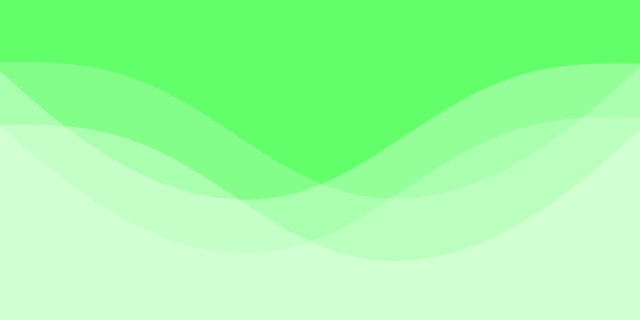
A Shadertoy shader for this background:

```glsl
#define BASE_GREEN vec3(0.39, 1.0, 0.42)
#define FAINT_VEIL 0.20
#define STRONG_VEIL 0.31
#define CREST vec2(0.035, 0.806)
#define TROUGH vec2(0.616, 0.380)
#define RISE_RATE 2.99
#define RISE_HEIGHT vec2(0.698, 0.682)
#define LAYER_DROP vec2(0.195, 0.167)
#define MIRROR_DROP 0.004

const float PI = 3.14159265;

// Height of a wave that eases from crest to trough, then sweeps upward
float waveHeight(float x, float riseHeight) {
    if (x > TROUGH.x) {
        return TROUGH.y + riseHeight * (1.0 - cos(RISE_RATE * (x - TROUGH.x)));
    }
    float s = (x - CREST.x) / (TROUGH.x - CREST.x);
    float phase = s - 0.5 * s * (1.0 - s) * (1.0 - s);
    return mix(CREST.y, TROUGH.y, 0.5 - 0.5 * cos(PI * phase));
}

// Antialiased coverage of the area below a curve
float below(float y, float height) {
    float d = height - y;
    return smoothstep(-0.6, 0.6, d / max(fwidth(d), 1e-5));
}

void mainImage(out vec4 fragColor, in vec2 fragCoord) {
    vec2 uv = fragCoord / iResolution.xy;

    // One wave and its mirrored partner
    float wave = waveHeight(uv.x, RISE_HEIGHT.x);
    float mirrored = waveHeight(1.0 - uv.x, RISE_HEIGHT.y) - MIRROR_DROP;

    // Two translucent white layers of each, the lower with swapped strengths
    vec3 color = BASE_GREEN;
    for (int i = 0; i < 2; i++) {
        vec2 heights = vec2(wave, mirrored) - float(i) * LAYER_DROP;
        vec2 veil = i == 0 ? vec2(FAINT_VEIL, STRONG_VEIL)
                           : vec2(STRONG_VEIL, FAINT_VEIL);
        color = mix(color, vec3(1.0), veil.x * below(uv.y, heights.x));
        color = mix(color, vec3(1.0), veil.y * below(uv.y, heights.y));
    }

    fragColor = vec4(color, 1.0);
}
```
